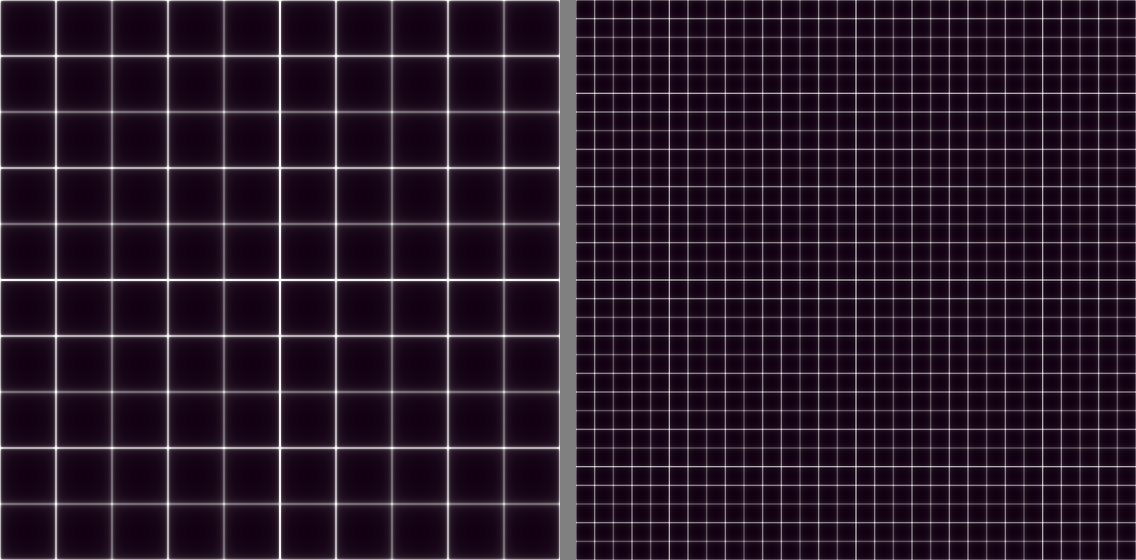
Left: one tile. Right: repeated 3 by 3.
Write a WebGL 2 fragment shader that draws this pattern.

```glsl
#version 300 es
precision highp float;

uniform vec2 u_resolution;
out vec4 fragColor;

const int REPEATS = 10;
const int CYCLE = 5;                  // line weights recur every five lines
const float THIN_HALF_WIDTH = 0.00098;
const float BOLD_HALF_WIDTH = 0.00195;
const float THIN_LIGHT = 0.56;
const float BOLD_LIGHT = 0.69;
const float MIDDLE_LIGHT = 0.94;
const float GLOW_STRENGTH = 0.0005;
const vec3 DARK_PLUM = vec3(0.068, 0.0, 0.068);
const vec3 LINE_WHITE = vec3(1.0);

// Even positions inside each cycle, except its start, are thin.
bool isThin(int line) {
  int position = line % CYCLE;
  return position > 0 && position % 2 == 0;
}

// Inverse-distance halo that fades to zero at the cell center.
float halo(float dist, float strength, float innerRadius, float outerRadius) {
  return strength * (1.0 / max(dist, innerRadius) - 1.0 / outerRadius);
}

// Antialiased coverage of a line by one pixel.
float coverage(float dist, float halfWidth, float pixel) {
  return clamp((halfWidth - dist) / pixel + 0.5, 0.0, 1.0);
}

// Light from the nearest line along one axis; x and pixel in canvas units.
float lineLight(float x, float pixel) {
  float cells = x * float(REPEATS);
  float nearest = floor(cells + 0.5);
  float dist = abs(cells - nearest) / float(REPEATS);
  int line = int(nearest) % REPEATS;

  bool thin = isThin(line);
  float halfWidth = thin ? THIN_HALF_WIDTH : BOLD_HALF_WIDTH;
  float peak = thin ? THIN_LIGHT : BOLD_LIGHT;
  if (line == REPEATS / 2) peak = MIDDLE_LIGHT;

  float glow = halo(dist, GLOW_STRENGTH, BOLD_HALF_WIDTH, 0.5 / float(REPEATS));
  return mix(glow, peak, coverage(dist, halfWidth, pixel));
}

void main() {
  vec2 uv = gl_FragCoord.xy / u_resolution;
  vec2 pixel = 1.0 / u_resolution;

  // Rows are counted from the top, columns from the left.
  float light = lineLight(uv.x, pixel.x) + lineLight(1.0 - uv.y, pixel.y);
  fragColor = vec4(mix(DARK_PLUM, LINE_WHITE, min(light, 1.0)), 1.0);
}
```
